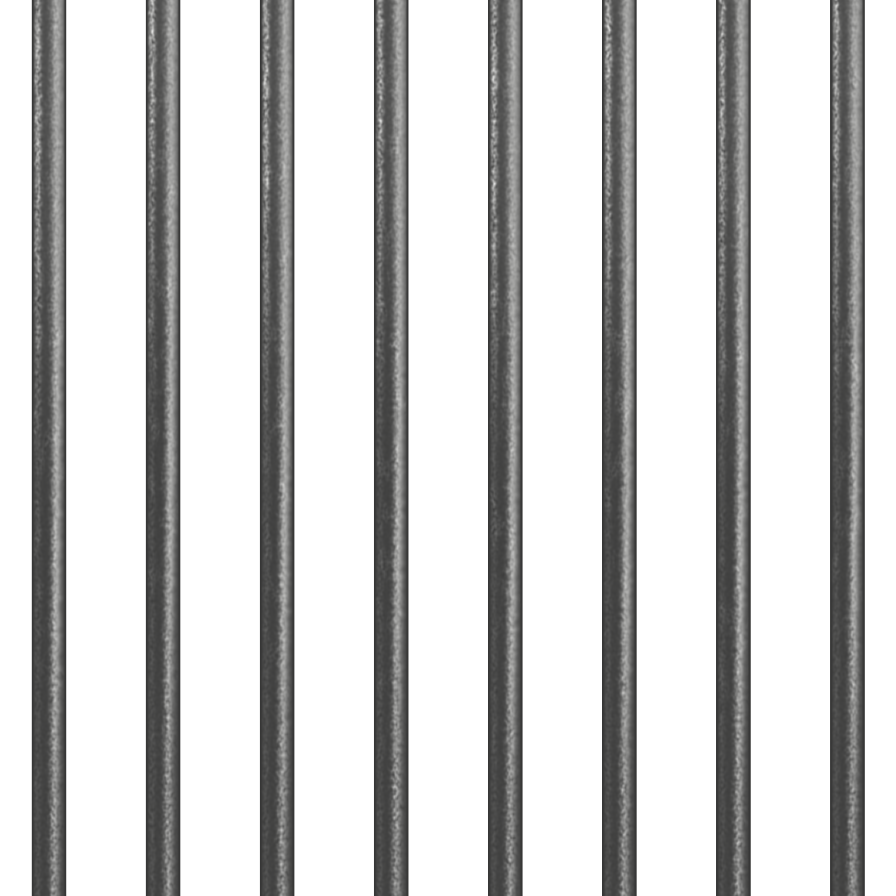
Write a WebGL 1 fragment shader that draws this pattern.

```glsl
precision highp float;
// Eight upright cast-metal bars on white, shaded as round rods.
// Each rod sums a main highlight and a left rim highlight over a dark base;
// gradient noise makes the speckle, ragged highlight edges and mottled wear.

uniform vec2 u_resolution;

const float BAR_COUNT = 8.0;
const float BAR_PITCH = 0.1273;
const float FIRST_CENTRE = 0.0547;
const float BAR_HALF_WIDTH = 0.0193;
const vec3 BACKGROUND = vec3(1.0);
const vec3 METAL_TINT = vec3(1.0, 1.0, 0.992);
const float BASE_TONE = 0.255;
const float EDGE_TONE = 0.21;
const float MAIN_GLOSS = 0.40;
const float RIM_GLOSS = 0.30;
const vec2 GRAIN_SCALE = vec2(270.0, 215.0);
const vec2 RAGGED_SCALE = vec2(70.0, 120.0);
const vec2 WEAR_SCALE = vec2(95.0, 28.0);

vec2 hash2(vec2 p) {
  vec3 q = fract(p.xyx * vec3(0.1031, 0.1030, 0.0973));
  q += dot(q, q.yzx + 33.33);
  return fract((q.xx + q.yz) * q.zy);
}

float cornerSlope(vec2 cell, vec2 offset) {
  return dot(hash2(cell) * 2.0 - 1.0, offset);
}

// Gradient noise, roughly -1 to 1
float gradientNoise(vec2 p) {
  vec2 i = floor(p);
  vec2 f = fract(p);
  vec2 w = f * f * f * (f * (f * 6.0 - 15.0) + 10.0);
  vec2 e = vec2(1.0, 0.0);
  float low = mix(cornerSlope(i, f), cornerSlope(i + e, f - e), w.x);
  float high = mix(cornerSlope(i + e.yx, f - e.yx),
                   cornerSlope(i + e.xx, f - e.xx), w.x);
  return 1.6 * mix(low, high, w.y);
}

float bell(float x, float width) {
  float t = x / width;
  return exp(-t * t);
}

// Grey level at "across" (-1 left edge, 1 right edge) and height on one rod
float rodTone(float across, vec2 p, float bar) {
  vec2 seed = hash2(vec2(bar + 3.0, 17.0));
  vec2 q = p + seed;
  float grain = gradientNoise(q * GRAIN_SCALE);
  float ragged = gradientNoise(q * RAGGED_SCALE);
  float wear = gradientNoise(q * WEAR_SCALE);
  float height = p.y + 0.1 * (seed.x - 0.5);
  float upper = smoothstep(0.4, 0.95, height);
  float lower = 1.0 - smoothstep(0.05, 0.4, height);

  // Main highlight: broad and smooth above, narrow and speckled below
  float d = across - mix(0.30, 0.46, smoothstep(0.0, 0.7, height));
  d += 0.07 * ragged + 0.05 * grain;
  float width = d < 0.0 ? mix(0.26, 0.36, upper) : mix(0.32, 0.40, upper);
  float gloss = MAIN_GLOSS * (1.0 - 0.28 * lower - 0.15 * upper);
  float speckle = 1.0 + grain * mix(0.22, 0.65, lower);
  float tone = BASE_TONE + gloss * bell(d, width) * speckle;

  // Rim highlight: a faint line below, a bright grainy band near the top
  float rim = bell(across + 0.64 + 0.08 * ragged, 0.19);
  float rimStrength = mix(0.16, 1.0, smoothstep(0.45, 0.95, height));
  tone += RIM_GLOSS * rim * rimStrength * (1.0 + 0.9 * grain + 0.3 * wear);

  // Wear: pale mottling, strongest on the middle stretch
  float patches = smoothstep(0.0, 0.55, wear + 0.25 * ragged);
  tone += patches * (0.035 + 0.05 * grain) * bell(height - 0.6, 0.35);
  tone += 0.045 * upper + 0.012 * grain;

  // Dark outlines where the rod turns away
  float leftEdge = 1.0 - smoothstep(-0.97, -0.80, across);
  float rightEdge = smoothstep(0.80, 0.96, across);
  return mix(tone, EDGE_TONE, max(leftEdge, rightEdge) * 0.95);
}

void main() {
  vec2 p = gl_FragCoord.xy / u_resolution;
  float bar = floor((p.x - FIRST_CENTRE) / BAR_PITCH + 0.5);
  bar = clamp(bar, 0.0, BAR_COUNT - 1.0);
  float x = p.x - FIRST_CENTRE - bar * BAR_PITCH;

  float halfPixel = 0.5 / u_resolution.x;
  float coverage = 1.0 - smoothstep(-halfPixel, halfPixel, abs(x) - BAR_HALF_WIDTH);
  float tone = clamp(rodTone(x / BAR_HALF_WIDTH, p, bar), 0.0, 0.9);
  gl_FragColor = vec4(mix(BACKGROUND, METAL_TINT * tone, coverage), 1.0);
}
```
